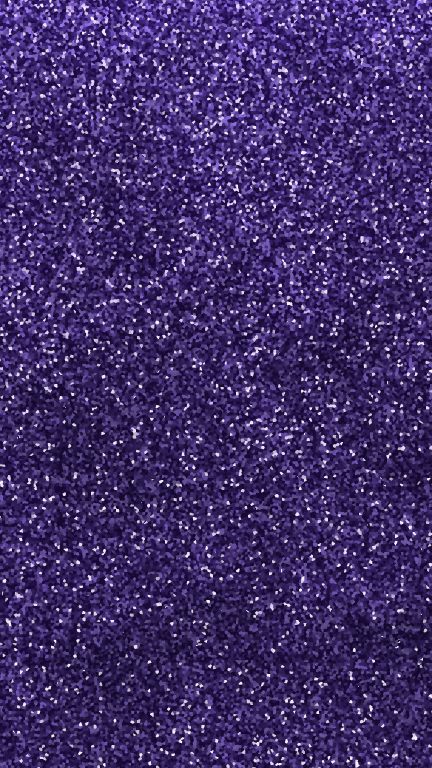
Write a Shadertoy shader that draws this texture.

```glsl
vec3 hash3(vec2 cell) {
    vec3 p = fract(cell.xyx * vec3(0.1031, 0.1030, 0.0973));
    p += dot(p, p.yxz + 33.33);
    return fract((p.xxy + p.yzz) * p.zyx);
}

// Random triple of the nearest cellular grain
vec3 nearestGrain(vec2 p) {
    vec2 home = floor(p);
    float nearest = 9.0;
    vec3 grain = vec3(0.0);
    for (int y = -1; y <= 1; y++)
    for (int x = -1; x <= 1; x++) {
        vec2 cell = home + vec2(x, y);
        vec2 toCenter = cell + 0.1 + 0.8 * hash3(cell + 71.0).xy - p;
        float d = dot(toCenter, toCenter);
        if (d < nearest) {
            nearest = d;
            grain = hash3(cell + 309.0);
        }
    }
    return grain;
}

// Soft irregular patches from warped, layered sines
float patches(vec2 p) {
    float sum = 0.0, weight = 0.5;
    for (int i = 0; i < 4; i++) {
        p = mat2(0.8, 0.6, -0.6, 0.8) * p + 0.9 * sin(p.yx * 1.3 + float(i));
        sum += weight * sin(p.x) * sin(p.y + 1.7);
        p *= 1.8;
        weight *= 0.7;
    }
    return sum;
}

vec3 glitter(vec2 p, float height, float cloud) {
    vec3 grain = nearestGrain(p * 152.0);

    // Dark gaps, violet body and paler facets
    vec3 facet = mix(vec3(0.44, 0.37, 0.60), vec3(0.48, 0.36, 0.78), grain.y);
    vec3 color = mix(vec3(0.09, 0.035, 0.22), vec3(0.23, 0.15, 0.42), smoothstep(0.0, 0.7, grain.x));
    color = mix(color, facet, smoothstep(0.58, 1.0, grain.x));
    color *= 0.88 + 0.42 * height * height * height + 0.16 * cloud;

    // Sparse mirror flashes, denser towards the top
    float density = 0.035 + 0.045 * height + 0.035 * cloud;
    vec3 flash = mix(vec3(0.98, 0.95, 1.0), vec3(0.88, 0.75, 1.0), height * grain.y);
    return mix(color, flash, step(1.0 - density, grain.z) * (0.72 + 0.28 * grain.x));
}

void mainImage(out vec4 fragColor, in vec2 fragCoord) {
    float height = fragCoord.y / iResolution.y;
    float cloud = patches(fragCoord / iResolution.x * 7.0);

    // Average a 3 by 3 grid of samples to smooth the grain edges
    vec3 color = vec3(0.0);
    for (int y = -1; y <= 1; y++)
    for (int x = -1; x <= 1; x++) {
        vec2 p = (fragCoord + vec2(x, y) / 3.0) / iResolution.x;
        color += glitter(p, height, cloud);
    }
    fragColor = vec4(color / 9.0, 1.0);
}
```
